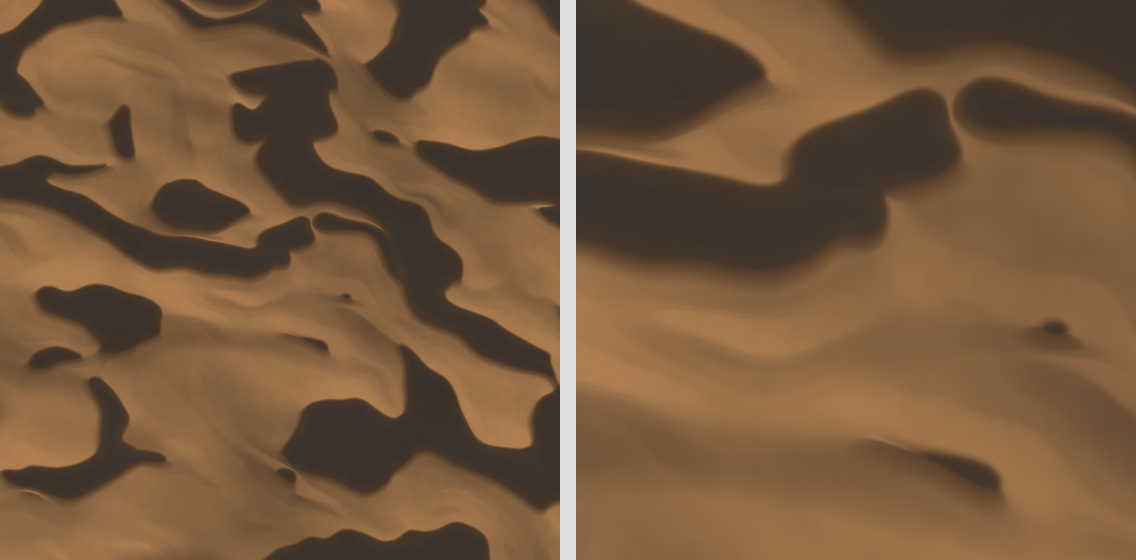
Left, the full canvas; right, a detail of the centre.
Give the GLSL for this texture, as a Shadertoy shader.

```glsl
// Desert dunes from above: warm sand ridges broken by dark, drawn-out shadows.
// Warped, stretched gradient noise gives the shadow outlines; its slope gives
// the distance to each edge, the soft penumbra and the shading of the sand.

float hash(vec2 cell) {
    vec3 p = fract(vec3(cell.xyx) * vec3(0.1031, 0.1030, 0.0973));
    p += dot(p, p.yzx + 33.33);
    return fract((p.x + p.y) * p.z);
}

float cornerSlope(vec2 cell, vec2 offset) {
    float angle = 6.2832 * hash(cell + 57.0);
    return dot(vec2(cos(angle), sin(angle)), offset);
}

float gradientNoise(vec2 p) {
    vec2 i = floor(p), f = fract(p);
    vec2 u = f * f * f * (f * (f * 6.0 - 15.0) + 10.0);
    vec2 e = vec2(1.0, 0.0);
    float low = mix(cornerSlope(i, f), cornerSlope(i + e, f - e), u.x);
    float high = mix(cornerSlope(i + e.yx, f - e.yx), cornerSlope(i + 1.0, f - 1.0), u.x);
    return mix(low, high, u.y);
}

// Coordinates that run along the dunes: level at the left, falling at the right
vec2 duneFlow(vec2 uv) {
    return vec2(uv.x - 0.35 * uv.y, uv.y + 0.12 * uv.x + 0.28 * uv.x * uv.x);
}

float smoothMax(float a, float b, float k) {
    float h = max(k - abs(a - b), 0.0) / k;
    return max(a, b) + 0.25 * h * h * k;
}

// Positive inside shadows, negative on sand
float shadowField(vec2 uv) {
    vec2 broadBend = vec2(gradientNoise(uv * 4.5 + 3.1), gradientNoise(uv * 4.5 + 21.7));
    vec2 scallop = vec2(gradientNoise(uv * 13.0 + 8.3), gradientNoise(uv * 13.0 + 40.9));
    vec2 q = duneFlow(uv + 0.10 * broadBend + 0.022 * scallop);

    vec2 p = q * vec2(3.2, 7.2) + vec2(12.4, 5.7);
    float large = gradientNoise(p) + 0.28 * gradientNoise(p * 2.0 + 17.0);
    large -= 0.26 - 0.20 * uv.x - 0.04 * uv.y;

    // Smaller hollows gather in the upper left
    float small = gradientNoise(q * vec2(6.0, 12.0) + 31.6);
    small -= 0.20 + 0.35 * distance(uv, vec2(0.35, 0.68));
    return smoothMax(large, small, 0.08);
}

void mainImage(out vec4 fragColor, in vec2 fragCoord) {
    vec2 uv = fragCoord / iResolution.xy;

    // Field, slope and approximate distance to the shadow edge
    float e = 0.002;
    float field = shadowField(uv);
    vec2 slope = vec2(shadowField(uv + vec2(e, 0.0)), shadowField(uv + vec2(0.0, e))) - field;
    slope /= e;
    float steepness = max(length(slope), 1.5);
    float edge = field / steepness;
    float facing = dot(slope, normalize(vec2(0.45, 0.9))) / steepness;

    // Sand: broad swells, light on the slopes and faint mottling
    vec2 q = duneFlow(uv);
    float swell = gradientNoise(q * vec2(2.6, 6.0) + 70.3);
    float ripple = gradientNoise(q * vec2(7.0, 15.0) + 91.8);
    float mottle = gradientNoise(uv * 55.0) + 0.6 * gradientNoise(uv * 120.0 + 9.0);
    float light = 0.60 + 0.65 * swell + 0.28 * ripple + 0.05 * mottle;
    light -= 0.20 * facing * smoothstep(-0.07, 0.0, edge);
    vec3 sand = mix(vec3(0.40, 0.30, 0.205), vec3(0.67, 0.485, 0.31), clamp(light, 0.0, 1.05));

    // Soft unshadowed hollows, mostly at the lower left
    vec3 penumbra = vec3(0.33, 0.24, 0.16);
    float hollow = smoothstep(0.12, 0.45, gradientNoise(q * vec2(3.5, 9.0) + 45.2));
    sand = mix(sand, penumbra, 0.6 * hollow * (1.0 - smoothstep(0.2, 0.9, uv.x)));

    // Shadow: almost flat, a little warmer beside the sand
    vec3 shade = mix(vec3(0.265, 0.208, 0.16), vec3(0.235, 0.198, 0.172), smoothstep(0.0, 0.025, edge));
    shade += 0.008 * mottle + 0.02 * gradientNoise(uv * 7.0 + 5.0);

    // Crisp crests on one side, wider penumbra on the other
    float softness = mix(0.004, 0.014, smoothstep(-0.5, 0.8, facing));
    vec3 color = mix(sand, penumbra, 0.9 * smoothstep(-softness, 0.002, edge));
    color = mix(color, shade, smoothstep(-0.002, 0.005, edge));
    fragColor = vec4(color, 1.0);
}
```
